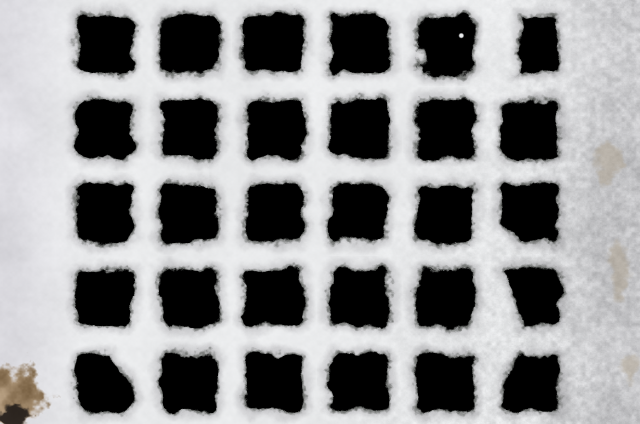
Write a Shadertoy shader that draws this pattern.

```glsl
// A snow-covered grate: a 6 by 5 grid of ragged black openings in white snow.
// Each opening is a rounded-box distance roughened by noise; snow slides over
// a few of them, and grain, soft shadows and dirt vary across the margins.

const vec2 COUNT = vec2(6.0, 5.0);           // openings across and down
const vec2 FIRST = vec2(0.245, 0.098);       // centre of the lower left opening
const vec2 PITCH = vec2(0.2012, 0.1995);     // spacing, in canvas heights
const float HALF_SIZE = 0.0665;
const float CORNER = 0.019;
const float JITTER = 0.0022;
const float RAGGED = 0.017;                  // broad edge wobble
const float CRUMBLE = 0.010;                 // fine edge crumbs
const float HALO = 0.030;                    // width of the shadow round a hole
const vec3 SNOW = vec3(0.915, 0.920, 0.925);
const vec3 SHADE = vec3(0.775, 0.775, 0.785);
const vec3 RIM = vec3(0.43, 0.44, 0.43);
const vec3 DIRT = vec3(0.58, 0.47, 0.33);
const vec3 SOIL = vec3(0.13, 0.11, 0.10);

// Snow slides over the last column, bottom to top: angle of the open side, reach
const vec2 SLIDES[5] = vec2[5](vec2(-0.6, 0.052), vec2(0.38, 0.036),
    vec2(0.785, 0.062), vec2(0.0, 0.2), vec2(0.0, 0.020));
const vec2 CORNER_SLIDE = vec2(3.63, 0.044); // lower left opening

float hash(vec2 p) {
    return fract(sin(dot(p, vec2(127.1, 311.7))) * 43758.5453);
}

float noise(vec2 p) {
    vec2 i = floor(p), f = fract(p);
    f = f * f * (3.0 - 2.0 * f);
    return mix(mix(hash(i), hash(i + vec2(1, 0)), f.x),
               mix(hash(i + vec2(0, 1)), hash(i + vec2(1, 1)), f.x), f.y);
}

float fbm(vec2 p) {
    float sum = 0.0, amp = 0.5;
    for (int i = 0; i < 4; i++) {
        sum += amp * noise(p);
        p = p * 2.03 + 17.3;
        amp *= 0.5;
    }
    return sum / 0.9375;
}

float roundedBox(vec2 p, vec2 halfSize, float radius) {
    vec2 q = abs(p) - halfSize + radius;
    return length(max(q, 0.0)) + min(max(q.x, q.y), 0.0) - radius;
}

// Positive where sliding snow covers the opening
float slide(vec2 q, vec2 s) {
    return -dot(q, vec2(cos(s.x), sin(s.x))) - s.y;
}

// Signed distance to the nearest opening, negative inside
float openings(vec2 p) {
    vec2 id = clamp(floor((p - FIRST) / PITCH + 0.5), vec2(0.0), COUNT - 1.0);
    vec2 rnd = vec2(hash(id + 3.1), hash(id + 8.7)) - 0.5;
    vec2 q = p - FIRST - id * PITCH - rnd * 2.0 * JITTER;
    float d = roundedBox(q, HALF_SIZE + rnd.yx * JITTER, CORNER + 0.012 * rnd.x);
    if (id.x == COUNT.x - 1.0) d = max(d, slide(q, SLIDES[int(id.y)]));
    if (id == vec2(0.0)) d = max(d, slide(q, CORNER_SLIDE));
    // A small lump clings to the left side of one top opening
    if (id == vec2(4.0, 4.0)) d = max(d, 0.017 - length(q - vec2(-0.062, -0.025)));
    return d + RAGGED * (noise(p * 32.0) - 0.5) + CRUMBLE * (fbm(p * 95.0) - 0.5);
}

// Snow surface: bright over the bars, duller and coarser at the sides
vec3 snowField(vec2 p) {
    float left = 1.0 - smoothstep(0.0, 0.24, p.x);
    float right = smoothstep(1.22, 1.46, p.x);
    float coarse = smoothstep(0.75, 1.4, p.x - 0.35 * p.y + 0.12);
    float drift = fbm(p * 7.0) - 0.5;
    float grain = fbm(p * 85.0 + 5.0) - 0.5;
    vec3 col = mix(SNOW, vec3(0.855, 0.85, 0.875), 0.8 * left);
    col = mix(col, SHADE + 0.02, 0.85 * right);
    col -= 0.035 * coarse;
    return col + drift * mix(0.05, 0.13, max(left, right))
               + grain * mix(0.035, 0.20, max(coarse, right));
}

vec3 addDirt(vec3 col, vec2 p) {
    float rough = fbm(p * 28.0 + 2.0) - 0.5;
    // Bare ground in the lower left corner
    float ground = length((p - vec2(0.015, 0.045)) / vec2(0.085, 0.090)) + 1.6 * rough;
    col = mix(col, DIRT + 0.5 * rough, 0.85 * (1.0 - smoothstep(0.65, 1.05, ground)));
    float soil = length((p - vec2(0.025, 0.012)) / vec2(0.065, 0.030)) + 2.2 * rough;
    col = mix(col, SOIL, 0.9 * (1.0 - smoothstep(0.6, 1.0, soil)));
    // Faint stains down the right margin
    for (int i = 0; i < 3; i++) {
        vec2 c = vec2(1.435 + 0.026 * float(i), 0.62 - 0.25 * float(i));
        float stain = length((p - c) / vec2(0.026, 0.052)) + 2.4 * rough;
        col = mix(col, vec3(0.68, 0.63, 0.55), 0.5 * (1.0 - smoothstep(0.4, 1.1, stain)));
    }
    return col;
}

void mainImage(out vec4 fragColor, in vec2 fragCoord) {
    vec2 p = fragCoord / iResolution.y;
    float soft = max(1.0 / iResolution.y, 0.0018);
    float d = openings(p);

    vec3 col = addDirt(snowField(p), p);

    // Shadow and translucent rim round each opening
    float spread = HALO * (0.7 + 0.6 * noise(p * 18.0 + 9.0));
    col *= mix(SHADE / SNOW, vec3(1.0), smoothstep(0.0, spread, d));
    float speckle = 0.008 * (noise(p * 150.0) - 0.5);
    col = mix(RIM, col, smoothstep(-0.002, 0.010, d + speckle));
    col *= smoothstep(-soft, soft, d);

    // One stray flake over the dark
    float flake = length(p - vec2(1.088, 0.916));
    col = mix(col, SNOW, 1.0 - smoothstep(0.003, 0.003 + 2.0 * soft, flake));

    fragColor = vec4(clamp(col, 0.0, 1.0), 1.0);
}
```
